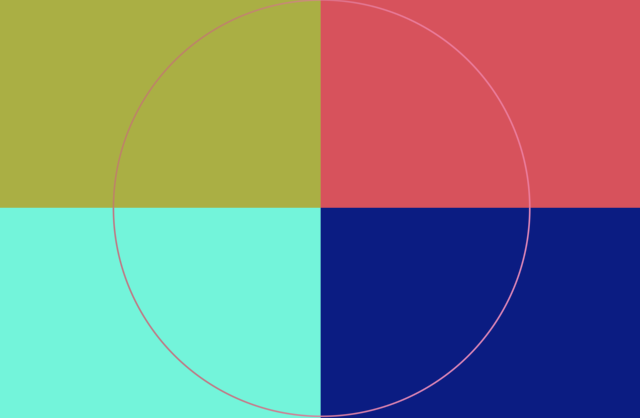
A Shadertoy shader for this background:

```glsl
// Four flat colour quadrants crossed by a thin pink ring
void mainImage(out vec4 fragColor, in vec2 fragCoord) {
    vec2 uv = fragCoord / iResolution.xy;
    float pixel = 1.0 / iResolution.y;

    // Quadrants, with edges softened over one pixel
    vec2 fromCross = (uv - vec2(0.501, 0.503)) * iResolution.xy;
    vec2 side = clamp(fromCross + 0.5, 0.0, 1.0);
    vec3 olive = vec3(0.667, 0.688, 0.268);
    vec3 red = vec3(0.843, 0.322, 0.362);
    vec3 aqua = vec3(0.450, 0.955, 0.855);
    vec3 navy = vec3(0.045, 0.110, 0.510);
    vec3 color = mix(mix(aqua, navy, side.x), mix(olive, red, side.x), side.y);

    // Ring, deeper pink at the left and paler at the right
    vec2 fromCenter = (uv - vec2(0.5025, 0.502)) * iResolution.xy * pixel;
    float ringDistance = abs(length(fromCenter) - 0.498);
    float ring = 1.0 - smoothstep(0.0, 0.0015 + pixel, ringDistance);
    vec3 pink = mix(vec3(0.78, 0.42, 0.48), vec3(0.96, 0.57, 0.74),
                    smoothstep(-0.3, 0.3, fromCenter.x));
    float strength = mix(0.9, 0.65, side.y);
    color = mix(color, pink, ring * strength);

    fragColor = vec4(color, 1.0);
}
```
